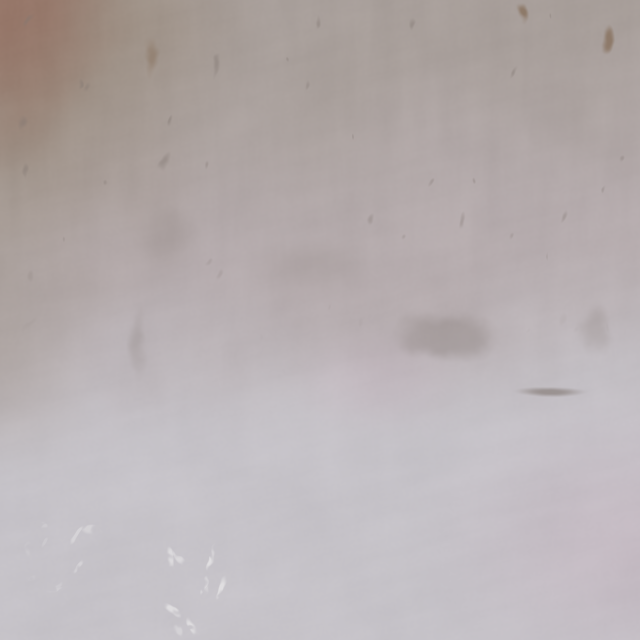
Reproduce this texture procedurally as a WebGL 1 fragment shader.

```glsl
precision highp float;
uniform vec2 u_resolution;

const vec3 PALE = vec3(0.775, 0.763, 0.785);
const vec3 MAUVE = vec3(0.712, 0.674, 0.681);
const vec3 TAUPE = vec3(0.660, 0.624, 0.606);
const vec3 OCHRE = vec3(0.605, 0.548, 0.495);
const vec3 RUST = vec3(0.585, 0.450, 0.395);
const vec3 PINK = vec3(0.765, 0.705, 0.745);
const vec3 GRIME = vec3(0.500, 0.460, 0.440);
const vec3 STAIN = vec3(0.500, 0.400, 0.310);
const vec3 CHIP = vec3(0.900, 0.895, 0.900);

vec2 hash2(vec2 p) {
  vec3 q = fract(vec3(p.xyx) * vec3(0.1031, 0.1030, 0.0973));
  q += dot(q, q.yzx + 33.33);
  return fract((q.xx + q.yz) * q.zy);
}

float gradientNoise(vec2 p) {
  vec2 i = floor(p), f = fract(p);
  vec2 u = f * f * f * (f * (f * 6.0 - 15.0) + 10.0);
  vec2 e = vec2(0.0, 1.0);
  float a = dot(hash2(i) * 2.0 - 1.0, f);
  float b = dot(hash2(i + e.yx) * 2.0 - 1.0, f - e.yx);
  float c = dot(hash2(i + e.xy) * 2.0 - 1.0, f - e.xy);
  float d = dot(hash2(i + e.yy) * 2.0 - 1.0, f - e.yy);
  return mix(mix(a, b, u.x), mix(c, d, u.x), u.y);
}

float fbm(vec2 p) {
  float sum = 0.0, amp = 0.6;
  for (int i = 0; i < 4; i++) {
    sum += amp * gradientNoise(p);
    p = mat2(0.8, 0.6, -0.6, 0.8) * p * 2.03 + 17.3;
    amp *= 0.5;
  }
  return sum;
}

vec2 turn(vec2 p, float angle) {
  float c = cos(angle), s = sin(angle);
  return vec2(c * p.x + s * p.y, c * p.y - s * p.x);
}

// Soft-edged ellipse, 1 at the centre
float blob(vec2 p, vec2 radius, float softness) {
  return 1.0 - smoothstep(1.0 - softness, 1.0, length(p / radius));
}

// One elongated mark per chosen grid cell
float specks(vec2 p, float cells, float density, vec2 radius, float seed) {
  vec2 id = floor(p * cells);
  vec2 place = hash2(id + seed), kind = hash2(id + seed + 71.7);
  vec2 q = fract(p * cells) - mix(vec2(0.35), vec2(0.65), place);
  q = turn(q, (kind.y - 0.7) * 0.9);
  return blob(q, radius * (0.5 + 0.5 * place.y), 0.9) * step(kind.x, density);
}

// Ragged flakes scattered around a centre
float chips(vec2 p, vec2 centre, vec2 spread, float seed) {
  float mask = 0.0;
  for (int i = 0; i < 9; i++) {
    vec2 k = vec2(float(i) * 3.7, seed);
    vec2 place = hash2(k) * 2.0 - 1.0, kind = hash2(k + 41.0);
    vec2 q = turn(p - centre - place * spread, kind.x * 3.14);
    vec2 radius = vec2(0.007 + 0.015 * kind.y, 0.004 + 0.004 * kind.x);
    mask = max(mask, blob(q, radius, 0.6) * (0.3 + 0.7 * kind.y));
  }
  return mask * smoothstep(-0.25, 0.15, gradientNoise(p * 75.0));
}

// Broad cloudy fade from pale below to brown at the upper left
vec3 wall(vec2 p, float cloud) {
  float height = p.y + 0.16 * cloud + 0.09 * (0.5 - p.x) * smoothstep(0.2, 0.7, p.y);
  vec3 col = mix(PALE, MAUVE, smoothstep(0.27, 0.60, height));
  col = mix(col, TAUPE, smoothstep(0.56, 0.98, height));
  float leftEdge = 1.0 - smoothstep(0.0, 0.17, p.x + 0.12 * cloud);
  col = mix(col, TAUPE, 0.75 * leftEdge * smoothstep(0.22, 0.5, p.y));
  float corner = length((p - vec2(0.0, 1.0)) * vec2(1.0, 0.85)) + 0.16 * cloud;
  col = mix(col, OCHRE, 0.85 * (1.0 - smoothstep(0.08, 0.46, corner)));
  col = mix(col, RUST, 0.85 * (1.0 - smoothstep(0.02, 0.27, corner + 0.25 * p.x)));
  float blush = blob(p - vec2(1.0, 0.15), vec2(0.40, 0.28), 1.0);
  blush += 0.6 * blob(p - vec2(0.59, 0.41), vec2(0.16, 0.10), 0.9);
  return mix(col, PINK, 0.55 * blush);
}

void main() {
  vec2 p = gl_FragCoord.xy / u_resolution;
  vec2 warp = vec2(fbm(p * 9.0), fbm(p * 9.0 + 31.0));
  vec2 w = p + 0.045 * warp;
  vec3 col = wall(p, fbm(p * 3.0 + 5.0));

  // Brushed streaks and cloudy mottling
  vec2 brushed = turn(p, 0.25);
  float streak = fbm(brushed * vec2(6.0, 36.0));
  float drip = fbm(p * vec2(24.0, 4.0) + 9.0);
  float upper = smoothstep(0.25, 0.75, p.y);
  col += 0.016 * streak + 0.028 * drip * mix(0.3, 1.0, upper);
  col += 0.030 * fbm(w * 7.0 + 2.0) + 0.005 * gradientNoise(p * 150.0);

  // Soft smudges and one dark scrape
  float smudge = blob(w - vec2(0.70, 0.475), vec2(0.085, 0.045), 0.6);
  smudge += 0.7 * blob(w - vec2(0.93, 0.49), vec2(0.035, 0.045), 0.8);
  smudge += 0.5 * blob(w - vec2(0.48, 0.58), vec2(0.12, 0.06), 0.9);
  smudge += 0.7 * blob(w - vec2(0.215, 0.47), vec2(0.020, 0.075), 0.9);
  smudge += 0.6 * blob(w - vec2(0.26, 0.63), vec2(0.055, 0.075), 1.0);
  col = mix(col, GRIME, 0.30 * smudge);
  float scrape = blob(p - vec2(0.86, 0.388 + 0.004 * warp.x), vec2(0.062, 0.009), 0.8);
  col = mix(col, GRIME, 0.6 * scrape);

  // Specks and stains, mostly higher up
  float grime = specks(w, 13.0, 0.17, vec2(0.10, 0.24), 3.0);
  grime += 0.8 * specks(w, 26.0, 0.06, vec2(0.16, 0.26), 19.0);
  col = mix(col, GRIME, 0.38 * grime * smoothstep(0.4, 0.75, p.y));
  float stain = blob(w - vec2(0.81, 0.975), vec2(0.013, 0.022), 0.8);
  stain += blob(w - vec2(0.947, 0.942), vec2(0.013, 0.018), 0.8);
  stain += 0.6 * blob(w - vec2(0.235, 0.905), vec2(0.012, 0.030), 0.9);
  col = mix(col, STAIN, 0.65 * stain);

  // Pale flakes near the lower left
  float flakes = chips(w, vec2(0.30, 0.07), vec2(0.05, 0.06), 5.0);
  flakes += 0.6 * chips(w, vec2(0.10, 0.13), vec2(0.06, 0.06), 23.0);
  col = mix(col, CHIP, clamp(flakes, 0.0, 1.0) * 0.85);

  gl_FragColor = vec4(clamp(col, 0.0, 1.0), 1.0);
}
```
